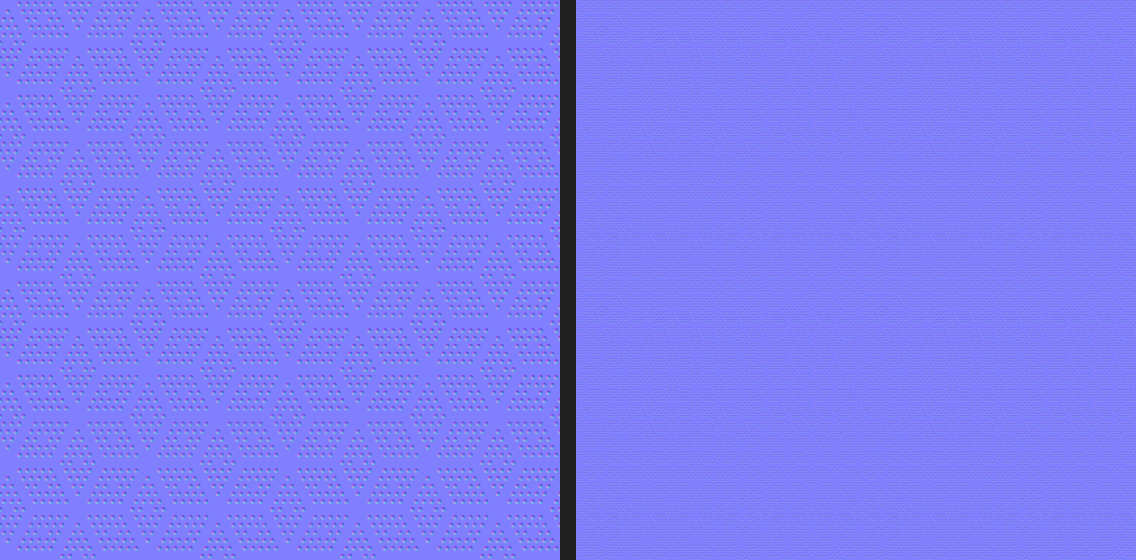
Left: one tile. Right: repeated 3 by 3.
Write a Shadertoy shader that draws this texture map.

```glsl
// Tangent-space normal map of small round dents grouped into rhombi, like stacked cubes.

// Ring number of a dot inside an upright diamond: 0 at the centre, 2 at the border.
float diamondRing(vec2 d) {
    return max(abs(d.x + 0.5 * d.y), abs(d.x - 0.5 * d.y));
}

// Same for a slanted rhombus with level top and bottom rows.
float slantedRing(vec2 d) {
    return max(abs(d.x + 0.5 * d.y), abs(d.y));
}

// A rhombus keeps rings 1 and 2; its centre dot is left out.
bool keepsDot(float ring) {
    return ring > 0.5 && ring < 2.5;
}

void mainImage(out vec4 fragColor, in vec2 fragCoord) {
    // Staggered grid of 72 by 72 dots
    vec2 grid = fragCoord / iResolution.xy * 72.0;
    float row = floor(grid.y);
    float stagger = 0.5 * mod(row, 2.0);
    vec2 dotCentre = vec2(floor(grid.x - stagger + 0.5) + stagger, row + 0.5);

    // Mirrored cell of 18 by 12 dots: 4 repeats across, 6 down
    vec2 halfCell = vec2(9.0, 6.0);
    vec2 cell = mod(dotCentre - vec2(10.0, 0.5) + halfCell, 2.0 * halfCell) - halfCell;
    cell = abs(cell);
    bool present = keepsDot(diamondRing(cell))
                || keepsDot(diamondRing(cell - halfCell))
                || keepsDot(slantedRing(cell - 0.5 * halfCell));

    // Sloped wall of the dent, facing its centre
    vec2 offset = grid - dotCentre;
    float radius = length(offset);
    float wall = smoothstep(0.0, 0.2, radius) * (1.0 - smoothstep(0.24, 0.37, radius));
    wall *= present ? 1.0 : 0.0;
    vec2 inward = -offset / max(radius, 0.001);

    vec3 colour = vec3(0.5, 0.5, 1.0) + wall * vec3(0.22 * inward, -0.13);
    fragColor = vec4(colour, 1.0);
}
```
